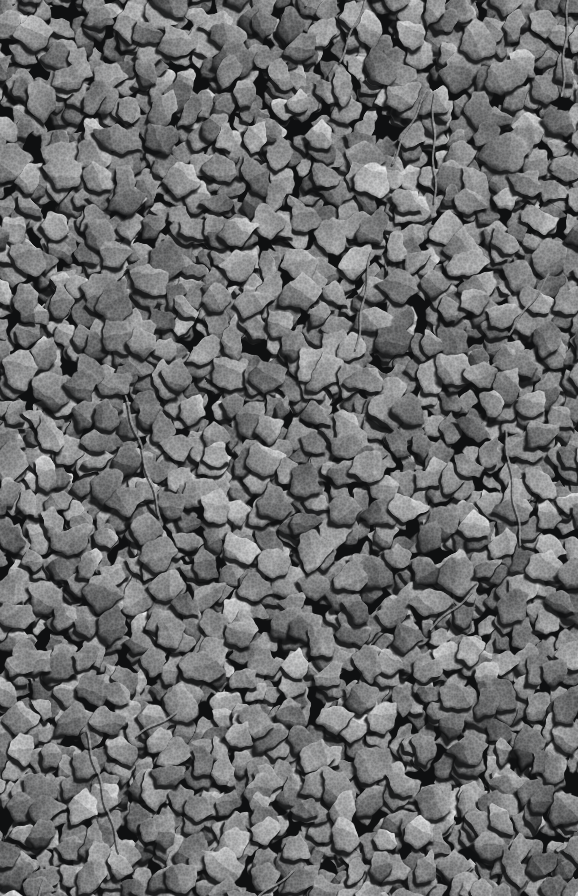
This texture is drawn by a Shadertoy shader. Its source:

```glsl
// Draws a bed of grey crushed stone with dark gaps and a few dry straws.

#define LAYERS 5            // stacked sheets of stones
#define SMALL_ROWS 41.0     // stones per canvas height, lowest sheet
#define LARGE_ROWS 27.0     // stones per canvas height, top sheet
#define PRESENCE 0.76       // chance that a cell holds a stone
#define STONE_TONE 0.515
#define TONE_SPREAD 0.25
#define GRAIN 0.15
#define GAP_TONE 0.06
#define SHADOW_SHIFT vec2(-0.0022, -0.0042)
#define STRAW_ROWS 7.0
#define STRAW_CHANCE 0.4

const float TAU = 6.2831853;
const vec2 LIGHT = vec2(0.45, 0.89);

vec2 hash2(vec2 p) {
    vec3 q = fract(p.xyx * vec3(0.1031, 0.1030, 0.0973));
    q += dot(q, q.yzx + 33.33);
    return fract((q.xx + q.yz) * q.zy);
}

vec2 direction(float angle) { return vec2(cos(angle), sin(angle)); }

// Distance to the nearest scattered point
float cellular(vec2 p) {
    vec2 cell = floor(p);
    float nearest = 2.0;
    for (int y = -1; y <= 1; y++)
    for (int x = -1; x <= 1; x++) {
        vec2 c = cell + vec2(x, y);
        vec2 d = c + hash2(c) - p;
        nearest = min(nearest, dot(d, d));
    }
    return sqrt(nearest);
}

// Rounded polygon gauge, 1 on the outline; x for the body, y for its shadow
vec2 stoneGauge(vec2 body, vec2 shadow, vec2 id) {
    vec2 sum = vec2(0.0);
    for (int i = 0; i < 6; i++) {
        vec2 h = hash2(id + float(i + 1) * vec2(71.3, 113.7));
        vec2 n = direction((float(i) + 0.8 * h.x) * TAU / 6.0);
        vec2 t = max(vec2(dot(body, n), dot(shadow, n)) / mix(0.72, 1.1, h.y), 0.0);
        t *= t; t *= t; t *= t; t *= t;
        sum += t;
    }
    return pow(sum, vec2(1.0 / 16.0));
}

// Tone of a stone's lit face at local position u
float stoneFace(vec2 u, float gauge, vec2 id) {
    vec2 h = hash2(id + 301.7);
    vec2 k = hash2(id + 517.1);
    float tone = STONE_TONE + TONE_SPREAD * (h.x - 0.5) + 0.1 * pow(h.y, 7.0);
    tone += 0.07 * dot(u, direction(k.x * TAU));
    vec2 facet = direction(k.y * TAU);
    tone += 0.13 * dot(facet, LIGHT) * smoothstep(-0.05, 0.05, dot(u, facet) - 0.1 - 0.4 * h.y);
    float facing = dot(u, LIGHT) / max(length(u), 0.01);
    float rim = smoothstep(0.72, 1.0, gauge);
    return tone + rim * (facing > 0.0 ? 0.07 : 0.19) * facing;
}

float addStones(float tone, vec2 p, float rows, float seed, float pixel) {
    vec2 cell = floor(p * rows);
    for (int y = 1; y >= -1; y--)
    for (int x = -1; x <= 1; x++) {
        vec2 id = cell + vec2(x, y);
        vec2 key = id + seed * vec2(211.0, 157.0);
        vec2 h = hash2(key + 91.3);
        if (h.x > PRESENCE) continue;
        vec2 k = hash2(key + 43.9);
        float radius = mix(0.42, 0.6, h.y);
        vec2 u = (p * rows - id - hash2(key)) / radius;
        if (dot(u, u) > 3.2) continue;
        vec2 s = u - SHADOW_SHIFT * rows / radius;
        // Turn and flatten the outline
        vec2 axis = direction(k.x * TAU * 0.5);
        mat2 turn = mat2(axis.x, -axis.y, axis.y, axis.x);
        vec2 squash = vec2(1.0, 1.0 / mix(0.6, 1.0, k.y));
        vec2 g = stoneGauge(turn * u * squash, turn * s * squash, key);
        float soft = pixel * rows / radius;
        float shadow = 1.0 - smoothstep(0.95, 1.1 + soft, g.y);
        float body = 1.0 - smoothstep(1.0 - soft, 1.0 + soft, g.x);
        tone = mix(tone, GAP_TONE, 0.88 * shadow);
        tone = mix(tone, stoneFace(u, g.x, key), body);
    }
    return tone;
}

// Coverage of thin bent straws, mostly leaning to the right
float straws(vec2 p, float pixel) {
    vec2 cell = floor(p * STRAW_ROWS);
    float cover = 0.0;
    for (int y = -1; y <= 1; y++)
    for (int x = -1; x <= 1; x++) {
        vec2 id = cell + vec2(x, y);
        vec2 h = hash2(id + 733.1);
        if (h.x > STRAW_CHANCE) continue;
        vec2 axis = direction(mix(0.4, 1.9, h.y));
        vec2 d = p * STRAW_ROWS - id - hash2(id + 19.7);
        vec2 q = vec2(dot(d, axis), dot(d, vec2(-axis.y, axis.x)));
        q.y += 0.25 * (h.x - 0.2) * q.x * q.x + 0.01 * sin(q.x * 17.0);
        float away = length(vec2(max(abs(q.x) - mix(0.15, 0.5, h.y), 0.0), q.y)) / STRAW_ROWS;
        cover = max(cover, 1.0 - smoothstep(0.0004, 0.0007 + pixel, away));
    }
    return cover;
}

void mainImage(out vec4 fragColor, in vec2 fragCoord) {
    float pixel = 1.0 / iResolution.y;
    vec2 p = fragCoord * pixel;
    // Layered sines roughen the outlines
    vec2 rough = p + 0.0011 * sin(p.yx * 190.0 + 2.0 * sin(p * 130.0)) + 0.0005 * sin(p.yx * 520.0);
    float tone = GAP_TONE;
    for (int i = 0; i < LAYERS; i++) {
        float height = float(i) / float(LAYERS - 1);
        tone = addStones(tone, rough, mix(SMALL_ROWS, LARGE_ROWS, height), float(i + 1), pixel);
    }
    // Straws with their shadows
    tone = mix(tone, GAP_TONE, 0.6 * straws(p - 0.7 * SHADOW_SHIFT, pixel));
    tone = mix(tone, 0.6, 0.8 * straws(p, pixel));
    // Mineral grain, weaker in the gaps
    float grain = 0.6 * cellular(p * 330.0) + 0.4 * cellular(p * 150.0 + 7.0) - 0.48;
    tone += GRAIN * 1.5 * grain * smoothstep(0.05, 0.45, tone);
    fragColor = vec4(clamp(vec3(tone, tone + 0.003, tone + 0.006), 0.0, 1.0), 1.0);
}
```
